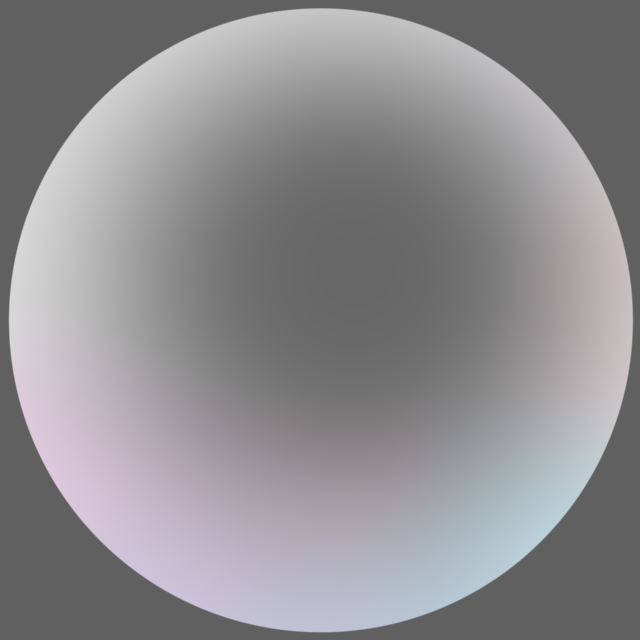
Reproduce this background procedurally as a WebGL 2 fragment shader.

```glsl
#version 300 es
precision highp float;
// A pearly disc on flat grey: a dark off-centre focus brightens toward the rim.
// The rim hue is a normalised blend of soft colour glows, and the brightening
// follows a focal gradient that is partly stretched to reach the disc edge.

uniform vec2 u_resolution;
out vec4 outColor;

const vec3 BACKDROP = vec3(0.376);
const vec3 FOCUS_GREY = vec3(0.402);
const vec2 DISC_CENTER = vec2(0.5015, 0.4995);
const float DISC_RADIUS = 0.4875;
const vec2 FOCUS = vec2(0.56, 0.583);

// Adds one glow; rgb holds weighted colour and a holds the total weight.
void addGlow(inout vec4 sum, vec2 p, vec2 center, float spread, vec3 color) {
  vec2 d = (p - center) / spread;
  float weight = exp(-dot(d, d));
  sum += vec4(color * weight, weight);
}

// Distance from an inner point to the circle along a unit direction.
float distanceToRim(vec2 from, vec2 dir, vec2 center, float radius) {
  vec2 q = from - center;
  float b = dot(q, dir);
  return -b + sqrt(max(b * b - dot(q, q) + radius * radius, 0.0));
}

// Focal distance, half circular and half stretched to the rim.
float focalDistance(vec2 p, vec2 focus, vec2 center, float radius) {
  vec2 ray = p - focus;
  float d = length(ray);
  vec2 dir = ray / max(d, 1e-4);
  float rim = distanceToRim(focus, dir, center, radius);
  return d * mix(1.0, 0.46 / rim, 0.5);
}

// Iridescent sheen: neutral above, rose and pink to the sides, cyan below.
vec3 sheen(vec2 p) {
  const vec3 silver = vec3(0.872);
  const vec3 pink = vec3(0.885, 0.79, 0.88);
  const vec3 rose = vec3(0.88, 0.82, 0.82);
  const vec3 cyan = vec3(0.76, 0.86, 0.895);
  const vec3 lavender = vec3(0.765, 0.765, 0.85);
  vec4 sum = vec4(silver, 1.0) * 0.03;
  addGlow(sum, p, vec2(0.04, 0.65), 0.18, silver);
  addGlow(sum, p, vec2(0.25, 0.52), 0.18, silver);
  addGlow(sum, p, vec2(0.45, 0.93), 0.26, silver);
  addGlow(sum, p, vec2(0.82, 0.82), 0.18, vec3(0.86, 0.85, 0.865));
  addGlow(sum, p, vec2(0.97, 0.58), 0.12, rose);
  addGlow(sum, p, vec2(0.86, 0.41), 0.12, vec3(0.87, 0.835, 0.845));
  addGlow(sum, p, vec2(0.83, 0.19), 0.14, cyan);
  addGlow(sum, p, vec2(0.67, 0.07), 0.13, vec3(0.72, 0.79, 0.845));
  addGlow(sum, p, vec2(0.47, 0.04), 0.14, lavender);
  addGlow(sum, p, vec2(0.25, 0.09), 0.13, vec3(0.79, 0.765, 0.86));
  addGlow(sum, p, vec2(0.09, 0.29), 0.14, pink);
  addGlow(sum, p, vec2(0.28, 0.23), 0.13, pink);
  addGlow(sum, p, vec2(0.54, 0.26), 0.13, vec3(0.93, 0.84, 0.89));
  return sum.rgb / sum.a;
}

void main() {
  float side = min(u_resolution.x, u_resolution.y);
  vec2 p = (gl_FragCoord.xy - 0.5 * u_resolution) / side + 0.5;

  // Dark focus rising into the tinted rim
  float d = focalDistance(p, FOCUS, DISC_CENTER, DISC_RADIUS);
  vec3 core = FOCUS_GREY + 0.02 * smoothstep(0.02, 0.16, d);
  vec3 disc = mix(core, sheen(p), smoothstep(0.11, 0.57, d));

  // Disc with a smooth edge
  float edge = length(p - DISC_CENTER) - DISC_RADIUS;
  float softness = 1.0 / side;
  float coverage = 1.0 - smoothstep(-softness, softness, edge);
  outColor = vec4(mix(BACKDROP, disc, coverage), 1.0);
}
```
